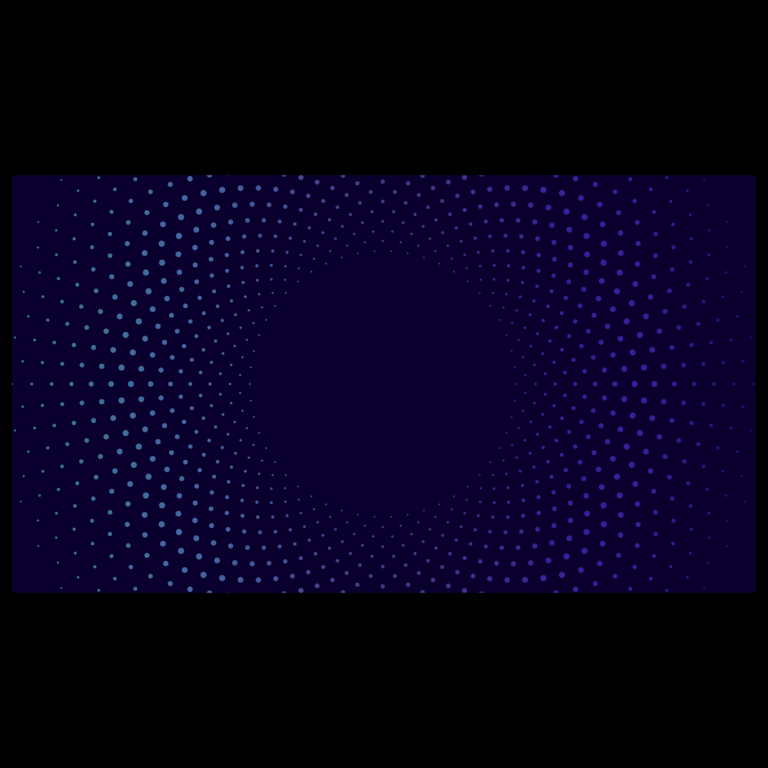
Reproduce this background procedurally as a three.js fragment shader.

```glsl
// Halftone sunburst: staggered rings of dots around an empty disc on an indigo
// panel with black bands. Polar space is split into ring and spoke cells; each
// cell holds one dot, sized by its ring and tinted by its place across the panel.

#define CENTER vec2(0.4984, 0.5)
#define PANEL_MIN vec2(0.0156, 0.228)
#define PANEL_MAX vec2(0.984, 0.772)
#define INNER_RADIUS 0.1732
#define RING_GAP 0.0129
#define LAST_RING 25.0
#define SPOKES 50.0
#define DOT_MIN 0.0011
#define DOT_MAX 0.0041
#define SOFTNESS 0.0011

varying vec2 vUv;

const float TAU = 6.2831853;
const vec3 INDIGO = vec3(0.036, 0.0, 0.176);
const vec3 TEAL = vec3(0.22, 0.46, 0.58);
const vec3 STEEL = vec3(0.27, 0.41, 0.63);
const vec3 MAUVE = vec3(0.28, 0.23, 0.52);
const vec3 VIOLET = vec3(0.22, 0.12, 0.60);
const vec3 DEEP_VIOLET = vec3(0.16, 0.06, 0.50);

// Tint from teal on the left to violet on the right.
vec3 dotTint(float x) {
  vec3 tint = mix(TEAL, STEEL, smoothstep(0.02, 0.25, x));
  tint = mix(tint, MAUVE, smoothstep(0.22, 0.5, x));
  tint = mix(tint, VIOLET, smoothstep(0.48, 0.78, x));
  return mix(tint, DEEP_VIOLET, smoothstep(0.82, 0.98, x));
}

// Nearest dot: centre in xy, radius in z.
vec3 nearestDot(vec2 p) {
  float ring = clamp(floor((length(p) - INNER_RADIUS) / RING_GAP + 0.5), 0.0, LAST_RING);
  float stagger = 0.5 * mod(ring, 2.0);
  float spoke = floor(atan(p.y, p.x) / TAU * SPOKES - stagger + 0.5) + stagger;
  float angle = spoke * TAU / SPOKES;
  float radius = INNER_RADIUS + ring * RING_GAP;

  // Dots swell towards the middle ring and shrink at both ends.
  float swell = 1.0 - abs(2.0 * ring / LAST_RING - 1.0);
  return vec3(radius * vec2(cos(angle), sin(angle)), mix(DOT_MIN, DOT_MAX, swell));
}

// Soft-edged coverage of the panel rectangle.
float panelMask(vec2 uv) {
  vec2 inset = min(uv - PANEL_MIN, PANEL_MAX - uv);
  return smoothstep(-SOFTNESS, SOFTNESS, min(inset.x, inset.y));
}

void main() {
  vec2 p = vUv - CENTER;
  vec3 cell = nearestDot(p);
  float edge = length(p - cell.xy) - cell.z;
  float coverage = 1.0 - smoothstep(-SOFTNESS, SOFTNESS, edge);

  vec3 color = mix(INDIGO, dotTint(cell.x + CENTER.x), coverage);
  gl_FragColor = vec4(color * panelMask(vUv), 1.0);
}
```
